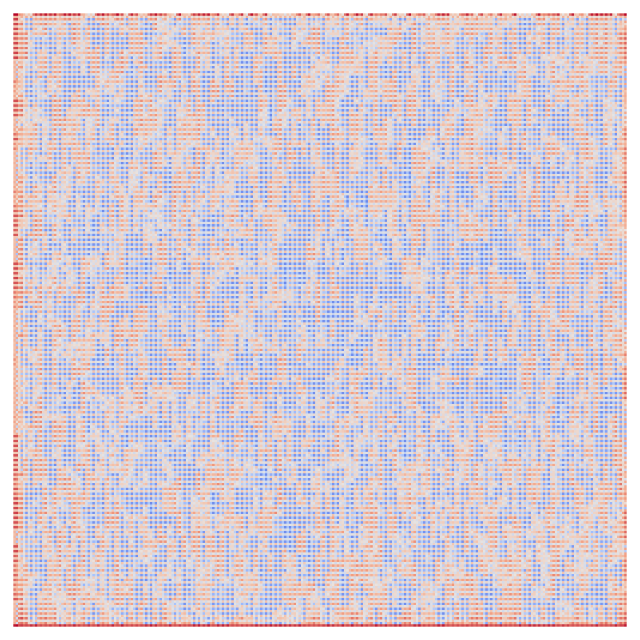
Write a three.js fragment shader that draws this pattern.

```glsl
// A framed heat map of 128 x 128 repeating dots on a blue-grey-red scale.
// Each repeat is 2 x 2 texels: one strong dot, a dash beside it and pale gaps.
// Cellular noise and layered sines tint the repeats in upright streaks.
varying vec2 vUv;

const float TEXELS = 256.0;

vec3 hash3(vec2 p) {
  vec3 q = vec3(dot(p, vec2(127.1, 311.7)), dot(p, vec2(269.5, 183.3)), dot(p, vec2(419.2, 371.9)));
  return fract(sin(q) * 43758.545);
}

// Signed random value of the nearest feature point, fading with distance
float cellular(vec2 p) {
  vec2 home = floor(p);
  float nearest = 9.0;
  float value = 0.0;
  for (int j = -1; j <= 1; j++) {
    for (int i = -1; i <= 1; i++) {
      vec2 cell = home + vec2(float(i), float(j));
      vec3 h = hash3(cell);
      float d = length(cell + h.xy - p);
      if (d < nearest) {
        nearest = d;
        value = 2.0 * h.z - 1.0;
      }
    }
  }
  return value * (1.15 - 0.5 * nearest);
}

// Diverging scale: blue below zero, grey at zero, red above
vec3 heatColour(float v) {
  vec3 grey = vec3(0.905, 0.892, 0.885);
  float a = abs(v);
  if (v < 0.0) {
    vec3 cool = mix(grey, vec3(0.66, 0.77, 0.99), clamp(a / 0.24, 0.0, 1.0));
    cool = mix(cool, vec3(0.51, 0.64, 0.98), clamp((a - 0.24) / 0.2, 0.0, 1.0));
    return mix(cool, vec3(0.23, 0.30, 0.75), clamp((a - 0.44) / 0.56, 0.0, 1.0));
  }
  vec3 warm = mix(grey, vec3(0.95, 0.78, 0.70), clamp(a / 0.18, 0.0, 1.0));
  warm = mix(warm, vec3(0.95, 0.62, 0.51), clamp((a - 0.18) / 0.22, 0.0, 1.0));
  return mix(warm, vec3(0.71, 0.02, 0.15), clamp((a - 0.4) / 0.6, 0.0, 1.0));
}

// Heat of one repeat, from narrow streaks, faint waves and single-dot scatter
float repeatHeat(vec2 cell) {
  vec2 q = cell / 64.0 - 1.0;
  float heat = 0.55 * cellular(cell * vec2(0.93, 0.21));
  heat += 0.16 * cellular(cell * vec2(0.31, 0.23) + 37.0);
  heat += 0.09 * sin(cell.x * 1.53) + 0.07 * sin(cell.x * 0.61 + 2.0 * sin(cell.y * 0.11));
  heat += 0.3 * (hash3(cell + 71.0).x - 0.5);
  return heat + 0.16 * dot(q, q) - 0.18;
}

vec3 texelColour(vec2 texel) {
  vec2 k = clamp(texel, 0.0, TEXELS - 1.0);
  vec2 odd = mod(k, 2.0);
  float heat = repeatHeat(floor(k / 2.0));
  float swing = heat / (0.2 + abs(heat));

  // Dot and dash share the odd rows; the even rows lean the opposite way
  float dotRow = mix(0.03 + 0.33 * swing, -0.04 + 0.68 * swing, odd.x);
  float gapRow = mix(-0.06 - 0.03 * swing, 0.1 - 0.14 * swing, odd.x);
  gapRow += odd.x * min(heat + 0.5, 0.0);
  float v = mix(gapRow, dotRow, odd.y);

  // Hot borders: left, right, bottom, top
  vec2 far = TEXELS - 1.0 - k;
  v += exp(-k.x / 2.2) * mix(0.26, 0.45, odd.y);
  v += 0.2 * exp(-far.x / 1.6);
  v += 0.7 * exp(-k.y * 2.5) + 0.1 * exp(-abs(k.y - 3.0));
  v += exp(-far.y * 1.6) * mix(0.35, 0.5, odd.x);
  return heatColour(v);
}

void main() {
  vec2 p = (vUv - 0.0208) / 0.9584 * TEXELS;
  vec2 pixel = fwidth(p);

  // Blend the four nearest texels with softened edges
  vec2 base = floor(p - 0.5);
  vec2 w = clamp((p - base - 1.0) / (0.75 * pixel) + 0.5, 0.0, 1.0);
  vec3 lower = mix(texelColour(base), texelColour(base + vec2(1.0, 0.0)), w.x);
  vec3 upper = mix(texelColour(base + vec2(0.0, 1.0)), texelColour(base + 1.0), w.x);
  vec3 colour = mix(lower, upper, w.y);

  // White margin
  vec2 inside = clamp((0.5 * TEXELS - abs(p - 0.5 * TEXELS)) / pixel + 0.5, 0.0, 1.0);
  gl_FragColor = vec4(mix(vec3(1.0), colour, inside.x * inside.y), 1.0);
}
```
